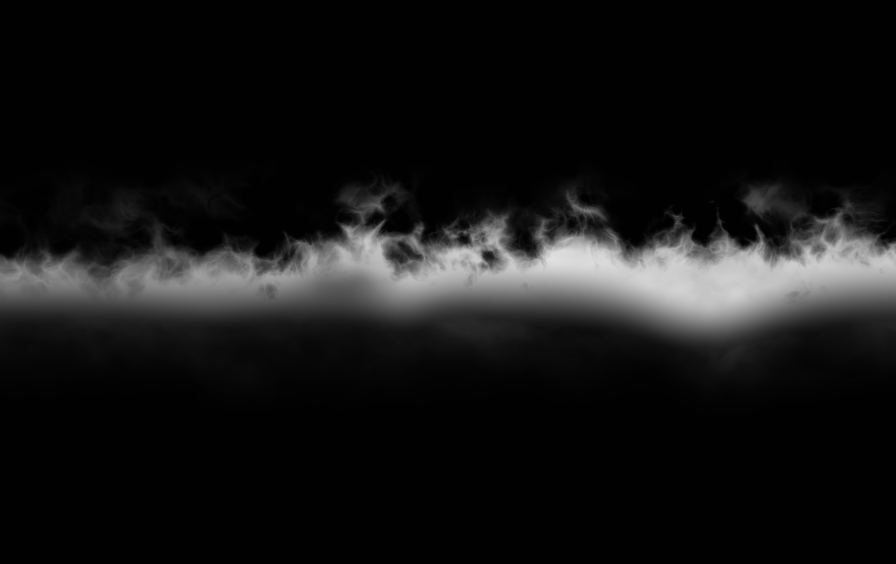
Write a Shadertoy shader that draws this background.

```glsl
// Draws a horizontal bank of grey smoke with curling upper wisps on black.

float hash(vec2 p) {
    vec3 q = fract(p.xyx * 0.1031);
    q += dot(q, q.yzx + 33.33);
    return fract((q.x + q.y) * q.z);
}

float noise(vec2 p) {
    vec2 cell = floor(p), f = fract(p);
    f = f * f * f * (f * (f * 6.0 - 15.0) + 10.0);
    vec2 e = vec2(0.0, 1.0);
    return mix(mix(hash(cell), hash(cell + e.yx), f.x),
               mix(hash(cell + e.xy), hash(cell + e.yy), f.x), f.y);
}

// Layered noise: soft when billow is 0, creased and puffy when it is 1.
float fbm(vec2 p, float billow) {
    float sum = 0.0, weight = 0.5;
    for (int i = 0; i < 5; i++) {
        float n = noise(p);
        sum += weight * mix(n, abs(2.0 * n - 1.0), billow);
        p = mat2(1.6, 1.2, -1.2, 1.6) * p + 17.3;
        weight *= 0.5;
    }
    return sum;
}

float bump(float x, float centre, float width) {
    float d = (x - centre) / width;
    return exp(-d * d);
}

float blob(vec2 p, vec2 centre, vec2 size) {
    vec2 d = (p - centre) / size;
    return exp(-dot(d, d));
}

// Height of the billowing upper edge.
float crest(float x) {
    return 0.556 + 0.024 * smoothstep(0.0, 0.35, x)
        + 0.050 * bump(x, 0.405, 0.028) + 0.030 * bump(x, 0.50, 0.032)
        + 0.012 * bump(x, 0.56, 0.02) + 0.038 * bump(x, 0.635, 0.028)
        + 0.034 * bump(x, 0.775, 0.04) + 0.018 * bump(x, 0.84, 0.025)
        + 0.028 * bump(x, 0.94, 0.035);
}

// Height at which the bright core fades into the dim underside.
float underside(float x) {
    return 0.480 - 0.055 * bump(x, 0.79, 0.085)
        - 0.018 * bump(x, 0.45, 0.04) - 0.012 * bump(x, 0.22, 0.08);
}

// Regions of thin smoke rising above the crest.
float wispRegion(vec2 uv) {
    return 0.24 * blob(uv, vec2(0.19, 0.605), vec2(0.14, 0.050))
        + 0.45 * blob(uv, vec2(0.41, 0.630), vec2(0.040, 0.038))
        + 0.34 * blob(uv, vec2(0.52, 0.600), vec2(0.070, 0.028))
        + 0.38 * blob(uv, vec2(0.665, 0.625), vec2(0.030, 0.038))
        + 0.38 * blob(uv, vec2(0.855, 0.625), vec2(0.032, 0.042))
        + 0.34 * blob(uv, vec2(0.95, 0.610), vec2(0.045, 0.050));
}

void mainImage(out vec4 fragColor, in vec2 fragCoord) {
    vec2 uv = fragCoord / iResolution.xy;
    vec2 p = fragCoord / iResolution.y;

    // Swirled coordinates for the fine structure
    vec2 swirl = vec2(fbm(p * 9.0, 0.0), fbm(p * 9.0 + 31.7, 0.0)) - 0.48;
    vec2 q = p + 0.07 * swirl;
    float puffs = fbm(q * 17.0, 1.0);
    float soft = fbm(q * vec2(7.0, 10.0) + 5.0, 0.0) - 0.48;

    // Bright core between the crest and the underside
    float roughness = mix(0.06, 0.12, smoothstep(0.1, 0.4, uv.x));
    float top = crest(uv.x) + roughness * (0.36 - puffs) + 0.03 * soft;
    float rise = smoothstep(-0.015, 0.085, top - uv.y);
    float base = underside(uv.x) + 0.04 * soft;
    float fall = smoothstep(-0.055, 0.055, uv.y - base);
    float peak = 0.59 + 0.13 * smoothstep(0.2, 0.42, uv.x)
        - 0.06 * smoothstep(0.84, 1.0, uv.x);
    float core = peak * rise * fall * (1.0 + 0.35 * soft);
    core *= 1.0 - 0.45 * blob(uv + 0.04 * swirl, vec2(0.385, 0.497), vec2(0.045, 0.040));

    // Dim haze hanging below
    float depth = smoothstep(0.24, 0.50, uv.y + 0.07 * soft);
    float hazeLevel = 0.15 + 0.10 * bump(uv.x, 0.80, 0.14);
    float haze = hazeLevel * depth * depth * rise * (1.0 - 0.6 * fall) * (1.0 + 1.2 * soft);

    // Creased wisps above
    float curls = smoothstep(0.60, 0.12, puffs) * smoothstep(-0.25, 0.15, soft);
    float wisps = wispRegion(uv + 0.05 * swirl) * curls * (1.0 - rise);

    float smoke = clamp(core + haze + wisps, 0.0, 1.0);
    fragColor = vec4(vec3(0.004 + smoke), 1.0);
}
```
